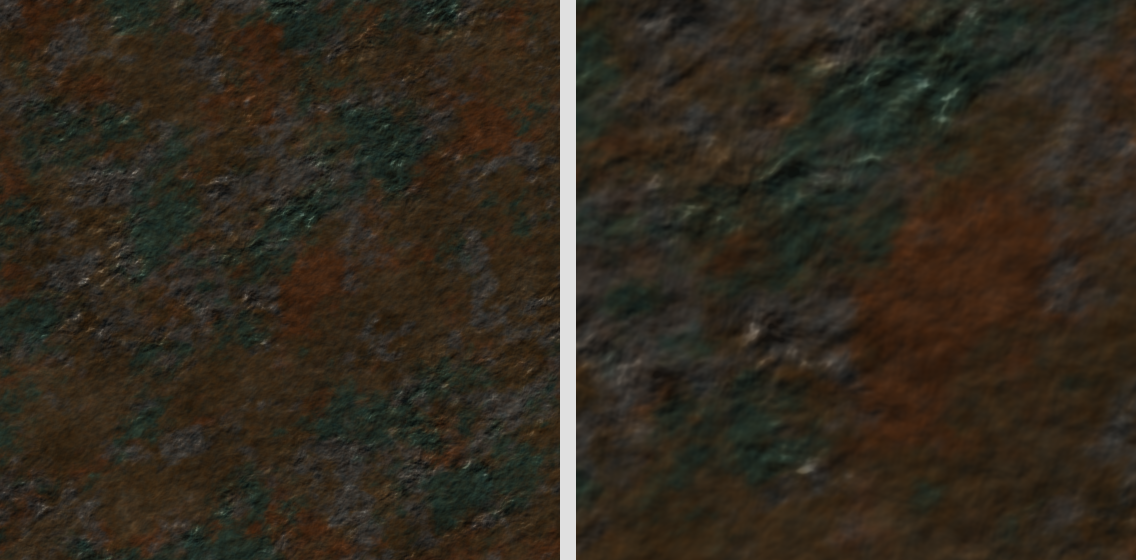
Left, the full canvas; right, a detail of the centre.
Give the GLSL for this texture, as a WebGL 1 fragment shader.

```glsl
precision highp float;
// Dark weathered rock: brown ground with mottled rust, teal and slate patches, short grains and sparse flecks.

uniform vec2 u_resolution;

#define GRAIN_SCALE 46.0
#define GRAIN_ANGLE 0.50
#define GRAIN_STRETCH 0.66
#define PATCH_SCALE 7.0
#define RELIEF_STEP 0.0032
#define RELIEF_CALM 0.50
#define RELIEF_ROUGH 1.65
#define DARK_BROWN vec3(0.176, 0.126, 0.066)
#define PALE_BROWN vec3(0.216, 0.170, 0.114)
#define RUST vec3(0.245, 0.130, 0.065)
#define TEAL vec3(0.108, 0.160, 0.132)
#define SLATE vec3(0.196, 0.188, 0.176)

vec2 hashGradient(vec2 cell) {
    vec3 q = fract(cell.xyx * vec3(0.1031, 0.1030, 0.0973));
    q += dot(q, q.yzx + 33.33);
    return fract((q.xx + q.yz) * q.zy) * 2.0 - 1.0;
}

float gradientNoise(vec2 p) {
    vec2 cell = floor(p);
    vec2 f = p - cell;
    vec2 w = f * f * f * (f * (f * 6.0 - 15.0) + 10.0);
    float a = dot(hashGradient(cell), f);
    float b = dot(hashGradient(cell + vec2(1.0, 0.0)), f - vec2(1.0, 0.0));
    float c = dot(hashGradient(cell + vec2(0.0, 1.0)), f - vec2(0.0, 1.0));
    float d = dot(hashGradient(cell + 1.0), f - 1.0);
    return mix(mix(a, b, w.x), mix(c, d, w.x), w.y);
}

mat2 rotation(float angle) {
    float c = cos(angle);
    float s = sin(angle);
    return mat2(c, -s, s, c);
}

// Turned octaves keep the lattice from lining up into long ridges.
float fbm(vec2 p) {
    mat2 turn = rotation(0.9) * 2.03;
    float sum = 0.0;
    float amplitude = 1.0;
    for (int octave = 0; octave < 4; octave++) {
        sum += amplitude * gradientNoise(p);
        p = turn * p + vec2(17.3, 9.1);
        amplitude *= 0.54;
    }
    return sum;
}

// Turns the grain direction onto the x axis and stretches along it.
vec2 alongGrain(vec2 p) {
    return rotation(GRAIN_ANGLE) * p * vec2(GRAIN_STRETCH, 1.0);
}

float rockHeight(vec2 p) {
    return fbm(alongGrain(p) * GRAIN_SCALE + 50.0);
}

float patchMask(vec2 p, float bias) {
    return smoothstep(0.0, 0.48, fbm(p) + bias);
}

void main() {
    vec2 uv = gl_FragCoord.xy / u_resolution.y;

    // Slight local bends of the grain
    vec2 bend = vec2(gradientNoise(uv * 24.0 + 3.7), gradientNoise(uv * 24.0 + 41.2));
    vec2 p = uv + 0.006 * bend;

    // Rough regions hold more teal and slate, calm ones more brown
    float region = smoothstep(-0.35, 0.35, fbm(uv * 2.6 + 71.0));
    float lean = 0.3 * (region - 0.5);

    // Patches of colour with strongly mottled borders
    vec2 patchPos = mix(uv, alongGrain(uv), 0.5) * PATCH_SCALE;
    float mottle = 0.45 * fbm(alongGrain(p) * 38.0 + 20.0);
    float rust = patchMask(patchPos + 63.0, mottle);
    float teal = patchMask(patchPos + vec2(24.0, 87.0), lean - mottle);
    float slate = patchMask(patchPos * 1.8 + vec2(131.0, 12.0), lean + mottle + 0.06);

    float paleness = 0.48 + 0.9 * fbm(uv * 8.0 + 110.0) + mottle;
    vec3 color = mix(DARK_BROWN, PALE_BROWN, clamp(paleness, 0.0, 1.0));
    color = mix(color, RUST, rust * 0.7);
    color = mix(color, SLATE, slate * 0.85);
    color = mix(color, TEAL, teal * 0.85);

    // Clumps of strong grains
    float clump = smoothstep(-0.2, 0.45, fbm(alongGrain(uv) * 15.0 + 33.0));
    float rough = clamp(0.45 * region + 0.3 * teal + 0.35 * slate, 0.0, 1.0);
    rough *= mix(0.35, 1.4, clump);

    // Relief lit from the upper left, across the grain
    vec2 toLight = vec2(-sin(GRAIN_ANGLE), cos(GRAIN_ANGLE));
    float slope = rockHeight(p) - rockHeight(p + RELIEF_STEP * toLight);
    float shade = 1.0 + slope * mix(RELIEF_CALM, RELIEF_ROUGH, rough);

    // Separate light and dark grains, and broad lighter and darker areas
    float coarseGrain = gradientNoise(alongGrain(p) * 62.0 + 160.0);
    float fineGrain = gradientNoise(alongGrain(uv) * 150.0 + 14.0);
    shade += (0.45 * coarseGrain + 0.32 * fineGrain) * mix(0.7, 1.5, rough);
    shade += 0.26 * fbm(uv * 6.0 + 90.0);
    color *= clamp(shade, 0.4, 1.7);

    // Sparse pale flecks where a light grain meets a lit facet
    float fleck = smoothstep(0.2, 0.75, slope + 0.7 * coarseGrain + 0.3 * fineGrain);
    color += 0.30 * fleck * rough * clump * vec3(0.95, 0.95, 0.90);

    // Faint shifts of hue from grain to grain
    float warmth = gradientNoise(uv * 125.0 + 7.0) + gradientNoise(p * 48.0 + 77.0);
    color += 0.026 * warmth * vec3(0.8, -0.2, -0.8);

    gl_FragColor = vec4(clamp(color, 0.0, 1.0), 1.0);
}
```
